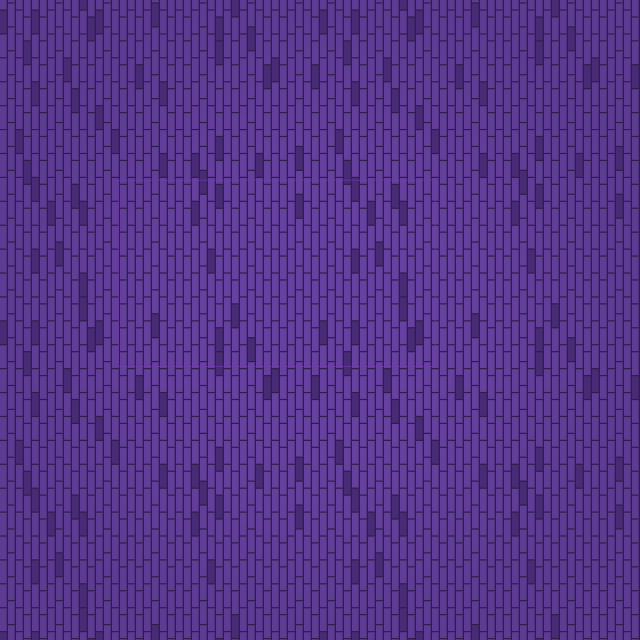
Write a WebGL 1 fragment shader that draws this pattern.

```glsl
precision highp float;
// Tall narrow purple bricks in staggered columns, with thin dark joints.
// Each column shifts its rows by a fixed rule; a hash on a wrapped cell index
// darkens a few bricks. A soft central light and a faint frame lie on top.
uniform vec2 u_resolution;

const float COLUMNS = 80.0;
const float ROWS = 26.77;
const vec2 TILE = vec2(40.0, 13.0);      // bricks before the scatter repeats
const float JOINT_X = 0.00210;           // joint widths in canvas units
const float JOINT_Y = 0.00195;
const float DARK_SHARE = 0.07;

const vec3 BRICK_LIGHT = vec3(0.405, 0.255, 0.630);
const vec3 BRICK_BASE = vec3(0.365, 0.232, 0.578);
const vec3 BRICK_DARK = vec3(0.285, 0.165, 0.465);
const vec3 JOINT = vec3(0.180, 0.120, 0.290);
const vec3 FRAME = vec3(0.46, 0.23, 0.70);

float hash(vec2 cell) {
  vec3 p = fract(vec3(cell.xyx) * vec3(0.1031, 0.1030, 0.0973));
  p += dot(p, p.yzx + 33.33);
  return fract((p.x + p.y) * p.z);
}

// Pixel coverage of a line, given the distance to its centre
float lineCoverage(float dist, float width, float pixel) {
  float inner = max(dist - 0.5 * pixel, -0.5 * width);
  float outer = min(dist + 0.5 * pixel, 0.5 * width);
  return clamp((outer - inner) / pixel, 0.0, 1.0);
}

// Distance to the nearest whole number
float edgeDistance(float x) {
  return abs(fract(x + 0.5) - 0.5);
}

// Row shift: even columns align, odd ones drop, every sixth rises
float columnShift(float column) {
  float even = 1.0 - mod(column, 2.0);
  float raised = 1.0 - step(0.5, abs(mod(column, 6.0) - 1.0));
  return mix(mix(0.71, 0.125, raised), 0.42, even);
}

float boxDistance(vec2 p, vec2 center, vec2 halfSize) {
  vec2 d = abs(p - center) - halfSize;
  return length(max(d, 0.0)) + min(max(d.x, d.y), 0.0);
}

// Broad light, strongest in the middle of the canvas
float centralLight(vec2 uv) {
  return 1.0 - smoothstep(0.15, 0.55, length(uv - 0.5));
}

vec3 brickColor(vec2 cell, float light) {
  vec3 base = mix(BRICK_BASE, BRICK_LIGHT, light);
  float dark = step(hash(cell + vec2(19.0, 53.0)), DARK_SHARE);
  return mix(base, BRICK_DARK, dark);
}

void main() {
  vec2 uv = gl_FragCoord.xy / u_resolution;
  vec2 pixel = 1.0 / u_resolution;

  // Brick coordinates, with rows counted from the top
  float x = uv.x * COLUMNS;
  float column = mod(floor(x), TILE.x);
  float y = (1.0 - uv.y) * ROWS - columnShift(column);
  vec2 cell = vec2(column, mod(floor(y), TILE.y));
  vec3 color = brickColor(cell, centralLight(uv));

  // Joints: the side joint ends flush with the right edge of its column
  float flushX = x + 0.5 * JOINT_X * COLUMNS;
  float side = lineCoverage(edgeDistance(flushX) / COLUMNS, JOINT_X, pixel.x);
  float end = lineCoverage(edgeDistance(y) / ROWS, JOINT_Y, pixel.y);
  color = mix(color, JOINT, max(side, end));

  // Thin frame, slightly off centre
  float frame = abs(boxDistance(uv, vec2(0.4325, 0.573), vec2(0.2475, 0.1455)));
  color = mix(color, FRAME, 0.65 * lineCoverage(frame, 0.0014, pixel.y));

  gl_FragColor = vec4(color, 1.0);
}
```
